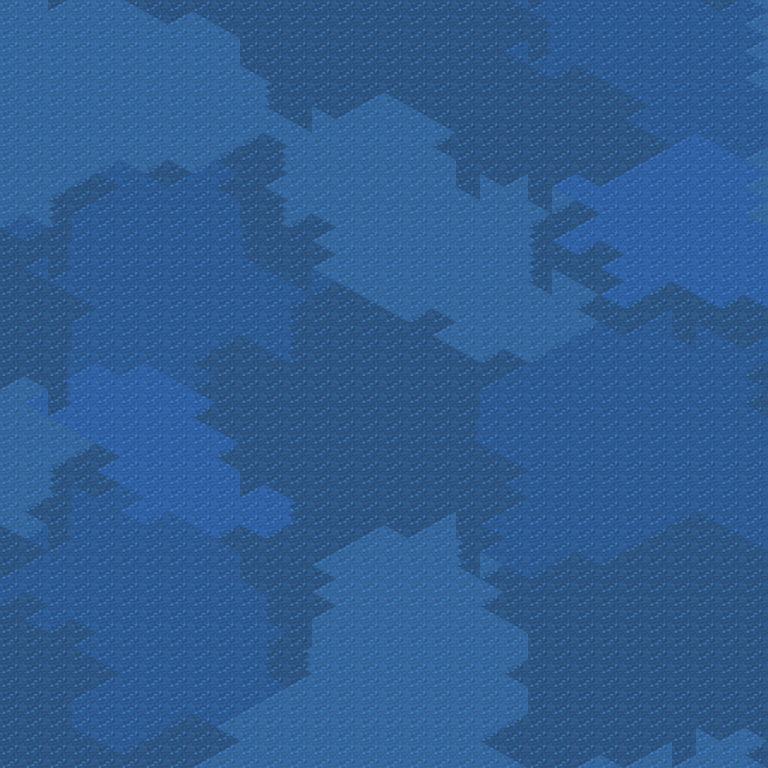
Give the GLSL for this texture, as a three.js fragment shader.

```glsl
// Isometric water map: 2:1 diamond tiles in four blues form ragged patches.
// Patches come from jittered cellular noise sampled once per tile; a periodic
// layer of short glints, strokes and layered sines adds the fine ripples.

#define TILE vec2(0.0625, 0.0352)   // width and height of a diamond
#define PATCHES vec2(2.8, 3.8)      // patch cells across the canvas
#define RAGGED 0.14                 // per-tile disturbance of patch borders
#define GAP 0.06                    // deep water between patches
#define GLINTS 4                    // bright flecks per ripple cell
#define STROKES 16                  // all flecks and strokes per ripple cell
#define RIPPLE 0.026                // strength of fine ripples
#define DEEP vec3(0.174, 0.328, 0.502)
#define MID vec3(0.174, 0.350, 0.565)
#define SHALLOW vec3(0.206, 0.400, 0.608)
#define VIVID vec3(0.184, 0.376, 0.635)
#define GLINT vec3(0.290, 0.560, 0.870)

varying vec2 vUv;

const float TAU = 6.2831853;

vec2 hash2(vec2 p) {
  vec3 q = fract(vec3(p.xyx) * vec3(0.1031, 0.1030, 0.0973));
  q += dot(q, q.yzx + 33.33);
  return fract((q.xx + q.yz) * q.zy);
}

// Canvas position to diamond axes and back
vec2 toIso(vec2 p) {
  p /= TILE;
  return vec2(p.x + p.y, p.x - p.y);
}

vec2 fromIso(vec2 a) {
  return 0.5 * vec2(a.x + a.y, a.x - a.y) * TILE;
}

// Kind of water in a cell: 0 deep, 1 mid, 2 shallow, 3 vivid
float cellKind(vec2 cell) {
  return floor(mod(2.0 * cell.x + 3.0 * cell.y + 3.0, 7.0) * 0.5);
}

// Kind of water of one tile, from the two nearest patch centres
float tileKind(vec2 tile) {
  vec2 p = fromIso(tile + 0.5) * PATCHES;
  p += RAGGED * (hash2(tile + 71.0) - 0.5);
  p += 0.09 * sin(p.yx * vec2(7.0, 6.0) + vec2(1.0, 2.5));
  vec2 base = floor(p);
  float near = 9.0, next = 9.0, kind = 0.0, nextKind = 0.0;
  for (int j = -1; j <= 1; j++) {
    for (int i = -1; i <= 1; i++) {
      vec2 cell = base + vec2(float(i), float(j));
      float k = cellKind(cell);
      float d = length(cell + 0.2 + 0.6 * hash2(cell + 17.0) - p);
      d += k > 2.5 ? 0.16 : (k > 1.5 ? -0.09 : 0.0);
      if (d < near) {
        next = near; nextKind = kind;
        near = d; kind = k;
      } else if (d < next) {
        next = d; nextKind = k;
      }
    }
  }
  float gap = GAP * (1.0 + sin(p.x * 4.3 + 1.7 * p.y));
  return kind != nextKind && next - near < gap ? 0.0 : kind;
}

// Flat tile colour; in a few columns deep tiles hang down as upright walls
vec3 waterColor(vec2 p) {
  float kind = tileKind(floor(toIso(p)));
  float column = floor(p.x / TILE.x * 2.0);
  if (hash2(vec2(column, 5.0)).x > 0.85) {
    for (int i = 1; i <= 3; i++) {
      vec2 above = p + vec2(0.0, TILE.y * float(i) / 3.0);
      kind = min(kind, tileKind(floor(toIso(above))) < 0.5 ? 0.0 : kind);
    }
  }
  if (kind < 0.5) return DEEP;
  if (kind < 1.5) return MID;
  return kind < 2.5 ? SHALLOW : VIVID;
}

// Coverage of a stroke that repeats with the ripple cells
float stroke(vec2 cellPos, vec2 centre, float slope, float halfLength) {
  vec2 d = (fract(cellPos - centre + 0.5) - 0.5) * TILE * 0.5;
  vec2 along = normalize(vec2(1.0, slope));
  d -= along * clamp(dot(d, along), -halfLength, halfLength);
  return 1.0 - smoothstep(0.0004, 0.0022, length(d));
}

void main() {
  // Tile colours, averaged over four points for smooth edges
  vec3 color = vec3(0.0);
  for (int i = 0; i < 4; i++) {
    vec2 corner = vec2(mod(float(i), 2.0), floor(float(i) * 0.5)) - 0.5;
    color += 0.25 * waterColor(vUv + corner * 0.001);
  }

  // Fine ripples, periodic over half a tile each way
  vec2 cellPos = vUv / (TILE * 0.5);
  vec2 wave = TAU * cellPos;
  float bend = sin(wave.x + wave.y);
  float ripple = sin(3.0 * wave.y - 2.0 * wave.x + 1.4 * bend)
               + 0.8 * sin(5.0 * wave.x + 2.0 * wave.y + bend)
               + 0.7 * sin(6.0 * wave.x - wave.y - 2.0 * bend);
  color += RIPPLE * ripple * vec3(0.35, 0.6, 0.8);

  // A slanting row of bright flecks, then faint light and dark strokes
  for (int i = 0; i < STROKES; i++) {
    float n = float(i);
    vec2 rnd = hash2(vec2(n, 3.0));
    vec2 scatter = hash2(vec2(n, 29.0));
    if (i < GLINTS) {
      vec2 centre = vec2(0.22, 0.17) * n + 0.2 * scatter;
      float cover = stroke(cellPos, centre, 0.1 + 0.6 * rnd.y, 0.0014 * rnd.x);
      color = mix(color, GLINT, (0.35 + 0.35 * rnd.y) * cover);
    } else {
      float cover = stroke(cellPos, scatter, 1.4 * rnd.y - 0.4, 0.0025 * rnd.x);
      if (mod(n, 2.0) < 0.5) color = mix(color, GLINT, 0.15 * cover);
      else color *= 1.0 - 0.08 * cover;
    }
  }
  gl_FragColor = vec4(color, 1.0);
}
```
